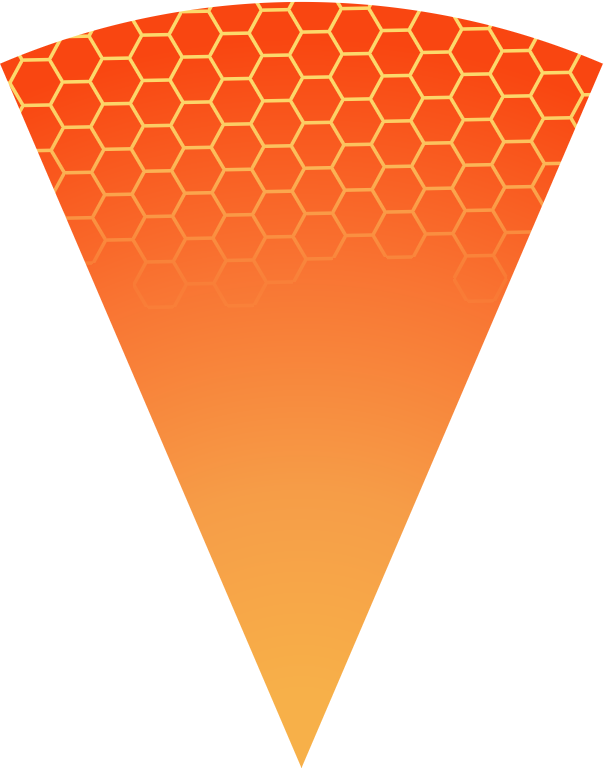
This background is drawn by a WebGL 1 fragment shader. Its source:

```glsl
precision highp float;
// A fiery wedge on white: radial orange gradient with a fading honeycomb near its arc.

uniform vec2 u_resolution;

// Lengths are in canvas heights, measured from the wedge tip.
const float TIP_X = 0.4975;           // tip position as a share of the width
const float WEDGE_RADIUS = 0.9975;
const float HALF_ANGLE = 0.4044;

const vec2 COMB_ORIGIN = vec2(-0.1370, 0.8965);
const float COMB_TILT = 0.019;
const float COLUMN_STEP = 0.0521;
const float ROW_STEP = 0.0591;
const float LINE_HALF_WIDTH = 0.0023;
const float FADE_LOW = 0.57;
const float FADE_HIGH = 0.90;
const float FAINTEST_LINE = 0.07;
const float COMB_DEPTH = 7.5;         // lowest cells, in half rows below the origin

const vec3 PAPER = vec3(1.0);
const vec3 TIP_COLOR = vec3(0.970, 0.690, 0.285);
const vec3 AMBER = vec3(0.965, 0.615, 0.280);
const vec3 ORANGE = vec3(0.975, 0.460, 0.200);
const vec3 RED = vec3(0.978, 0.275, 0.065);
const vec3 LINE_COLOR = vec3(0.990, 0.850, 0.420);

float ramp(float from, float to, float x) {
  return clamp((x - from) / (to - from), 0.0, 1.0);
}

vec3 fireGradient(float r) {
  vec3 color = mix(TIP_COLOR, AMBER, ramp(0.10, 0.36, r));
  color = mix(color, ORANGE, ramp(0.36, 0.645, r));
  return mix(color, RED, ramp(0.645, 0.95, r));
}

// Signed distance to the circular sector, negative inside.
float wedgeDistance(vec2 p) {
  float side = abs(p.x) * cos(HALF_ANGLE) - p.y * sin(HALF_ANGLE);
  return max(side, length(p) - WEDGE_RADIUS);
}

// 1 for cells in the comb; some columns hang one cell lower for a ragged edge.
float cellPresent(vec2 center) {
  float column = floor(center.x / COLUMN_STEP + 0.5);
  float depth = -2.0 * center.y / ROW_STEP;
  bool hangs = abs(column - 0.5) < 2.0 || abs(column - 7.0) < 0.5;
  return step(depth, COMB_DEPTH + (hangs ? 2.0 : 0.0));
}

// Coverage of the cell walls, found between the two nearest cell centers.
float honeycomb(vec2 p, float pixel) {
  float c = cos(COMB_TILT);
  float s = sin(COMB_TILT);
  vec2 d = p - COMB_ORIGIN;
  vec2 g = vec2(c * d.x + s * d.y, c * d.y - s * d.x);

  vec2 nearest = vec2(0.0);
  vec2 second = vec2(1.0);
  float nearestDist = 1e3;
  float secondDist = 1e3;
  for (int i = -1; i <= 1; i++) {
    float column = floor(g.x / COLUMN_STEP + 0.5) + float(i);
    float shift = 0.5 * mod(column, 2.0);
    float row = floor(g.y / ROW_STEP - shift + 0.5) + shift;
    for (int j = -1; j <= 1; j++) {
      vec2 center = vec2(column * COLUMN_STEP, (row + float(j)) * ROW_STEP);
      float dist = distance(g, center);
      if (dist < nearestDist) {
        second = nearest;
        secondDist = nearestDist;
        nearest = center;
        nearestDist = dist;
      } else if (dist < secondDist) {
        second = center;
        secondDist = dist;
      }
    }
  }
  float wall = dot(0.5 * (nearest + second) - g, normalize(second - nearest));
  float line = clamp((LINE_HALF_WIDTH - wall) / pixel + 0.5, 0.0, 1.0);
  return line * max(cellPresent(nearest), cellPresent(second));
}

void main() {
  float pixel = 1.0 / u_resolution.y;
  vec2 p = (gl_FragCoord.xy - vec2(TIP_X * u_resolution.x, 0.0)) * pixel;

  // Gradient fill
  vec3 color = fireGradient(length(p));

  // Honeycomb, fading downward
  float fade = max(smoothstep(FADE_LOW, FADE_HIGH, p.y), FAINTEST_LINE);
  color = mix(color, LINE_COLOR, honeycomb(p, pixel) * fade);

  // Cut out the wedge
  float inside = clamp(0.5 - wedgeDistance(p) / pixel, 0.0, 1.0);
  gl_FragColor = vec4(mix(PAPER, color, inside), 1.0);
}
```
